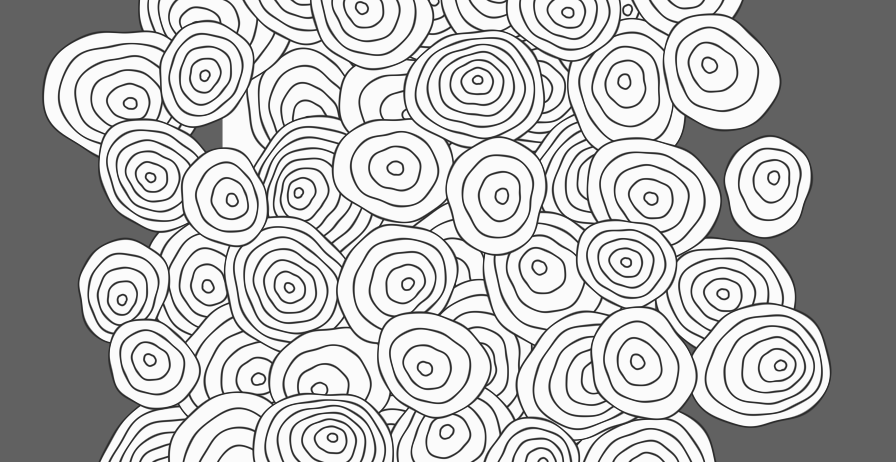
A Shadertoy shader for this pattern:

```glsl
const vec3 BACKDROP = vec3(0.38);
const vec3 PAPER = vec3(0.985);
const vec3 INK = vec3(0.17);

const int COLUMNS = 8;
const int ROWS = 6;
const int ORDER_STEP = 17;              // coprime with the blob count: scatters the stacking order
const float CLUSTER_WIDTH = 1.30;       // all lengths are in canvas heights
const float CLUSTER_SHIFT = -0.02;
const float CORNER_PINCH = 0.2;
const float JITTER = 0.085;
const float RADIUS_BOTTOM = 0.165;      // blobs low in the stack are larger
const float RADIUS_TOP = 0.108;
const float RING_GAP_MIN = 0.021;
const float RING_GAP_MAX = 0.030;
const float CORE_SIZE = 0.45;           // innermost ring, in ring gaps
const float ECCENTRICITY = 0.34;
const float LINE_WIDTH = 0.0040;
const float TAU = 6.2831853;

float hash(float id, float salt) {
    vec2 p = fract(vec2(id + 1.0, salt + 3.0) * vec2(0.1031, 0.1373));
    p += dot(p, p.yx + 33.33);
    return fract((p.x + p.y) * p.x * 7.31);
}

// 1 inside (d < 0), 0 outside, softened over about a pixel
float cover(float d, float pixel) {
    return 1.0 - smoothstep(-0.75 * pixel, 0.75 * pixel, d);
}

// Relative radius of a hand-drawn ring at one angle; fine wobble drifts with ring level
float ringShape(float angle, float level, float id) {
    float phase = TAU * hash(id, 11.0);
    return 1.0
        + 0.09 * sin(2.0 * angle + phase)
        + 0.035 * sin(3.0 * angle + 2.3 * phase + level)
        + 0.018 * sin(5.0 * angle - phase + 5.0 * level)
        + 0.010 * sin(8.0 * angle + 3.0 * phase - 13.0 * level);
}

// Jittered grid whose top and bottom rows are drawn inwards
vec2 blobCentre(int cell, float id, float aspect) {
    int row = cell / COLUMNS;
    float u = float(cell % COLUMNS) / float(COLUMNS - 1) - 0.5;
    float v = float(row) / float(ROWS - 1);
    float width = CLUSTER_WIDTH * (1.0 - CORNER_PINCH * pow(abs(2.0 * v - 1.0), 3.0));
    float stagger = (float(row % 2) - 0.5) * 0.07;
    vec2 jitter = JITTER * (vec2(hash(id, 1.0), hash(id, 2.0)) - 0.5);
    return vec2(0.5 * aspect + CLUSTER_SHIFT + u * width + stagger, v) + jitter;
}

// Paints one blob with its rings over the colour below
vec3 paintBlob(vec3 below, vec2 q, float radius, float id, float pixel) {
    float pullAngle = TAU * hash(id, 5.0);
    vec2 pull = radius * ECCENTRICITY * hash(id, 6.0) * vec2(cos(pullAngle), sin(pullAngle));

    // Solve for the ring level: ring centres slide towards the off-centre core
    float level = 1.0;
    float reach = radius;
    vec2 arm = q;
    for (int k = 0; k < 4; k++) {
        arm = q - pull * (1.0 - level);
        reach = radius * ringShape(atan(arm.y, arm.x), level, id);
        level = length(arm) / reach;
    }
    float scale = reach - dot(pull, arm / max(length(arm), 1e-4));

    // Nearest ring; the last one is the outline
    float gap = mix(RING_GAP_MIN, RING_GAP_MAX, hash(id, 7.0));
    float count = max(3.0, floor(radius / gap + 0.5));
    float span = count - 1.0 + CORE_SIZE;
    float ring = level * span + 1.0 - CORE_SIZE;
    float nearest = clamp(floor(ring + 0.5), 1.0, count);
    float lineDist = abs(ring - nearest) * scale / span - 0.5 * LINE_WIDTH;

    vec3 color = mix(below, PAPER, cover((level - 1.0) * scale, pixel));
    return mix(color, INK, cover(lineDist, pixel));
}

void mainImage(out vec4 fragColor, in vec2 fragCoord) {
    float pixel = 1.0 / iResolution.y;
    float aspect = iResolution.x * pixel;
    vec2 p = fragCoord * pixel;

    // Paper under the stack closes small gaps
    vec2 core = abs(p - vec2(0.5 * aspect + CLUSTER_SHIFT, 0.5)) - vec2(0.36 * CLUSTER_WIDTH, 0.6);
    vec3 color = mix(BACKDROP, PAPER, cover(max(core.x, core.y), pixel));

    // Stack the blobs from bottom to top
    const int COUNT = COLUMNS * ROWS;
    for (int i = 0; i < COUNT; i++) {
        int cell = (i * ORDER_STEP) % COUNT;
        float id = float(cell);
        float height = float(i) / float(COUNT - 1);
        float radius = mix(RADIUS_BOTTOM, RADIUS_TOP, height) * mix(0.82, 1.15, hash(id, 4.0));
        vec2 q = p - blobCentre(cell, id, aspect);
        if (dot(q, q) < 1.7 * radius * radius) {
            color = paintBlob(color, q, radius, id, pixel);
        }
    }
    fragColor = vec4(color, 1.0);
}
```
